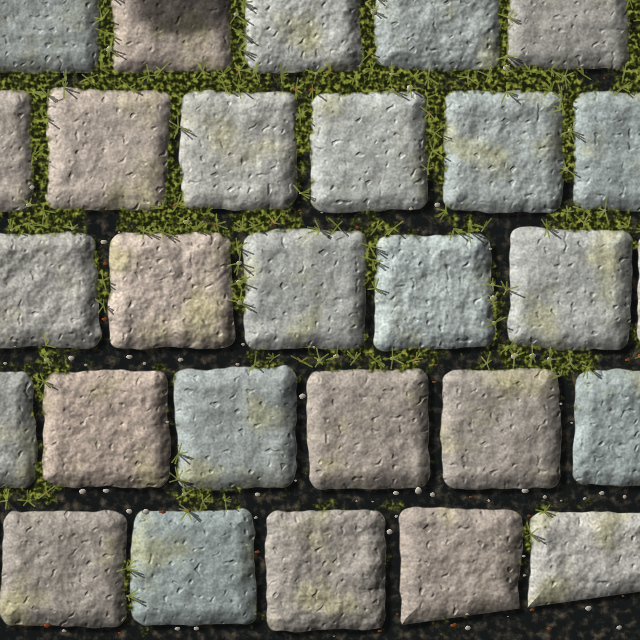
This texture is drawn by a three.js fragment shader. Its source:

```glsl
varying vec2 vUv;

const vec2 PITCH = vec2(0.2065, 0.2175);

vec2 hash2(vec2 p) {
  p = vec2(dot(p, vec2(127.1, 311.7)), dot(p, vec2(269.5, 183.3)));
  return fract(sin(p) * 43758.5);
}

float corner(vec2 cell, vec2 offset) {
  return dot(hash2(cell) * 2.0 - 1.0, offset);
}

// Gradient noise
float noise(vec2 p) {
  vec2 i = floor(p), f = p - i, e = vec2(1.0, 0.0);
  vec2 u = f * f * f * (f * (f * 6.0 - 15.0) + 10.0);
  return mix(mix(corner(i, f), corner(i + e, f - e), u.x),
             mix(corner(i + e.yx, f - e.yx), corner(i + 1.0, f - 1.0), u.x), u.y);
}

float fbm(vec2 p) {
  float sum = 0.0, gain = 0.6;
  for (int i = 0; i < 4; i++) {
    sum += gain * noise(p);
    p = p * 2.1 + 17.3;
    gain *= 0.5;
  }
  return sum;
}

// Staggered rows of uneven rounded blocks, negative inside a stone
float stoneDistance(vec2 p, out vec2 id) {
  vec2 w = p + 0.006 * vec2(noise(p * 14.0), noise(p * 14.0 + 40.0))
             + 0.004 * vec2(noise(p * 45.0), noise(p * 45.0 + 9.0));
  float row = floor((w.y - 0.003) / PITCH.y);
  float shift = mix(0.165, 0.062, mod(row, 2.0)) + 0.035 * step(row, 0.5);
  id = vec2(floor((w.x - shift) / PITCH.x), row);
  vec2 jitter = hash2(id + 20.0) - 0.5, shape = hash2(id + 50.0) - 0.5;
  vec2 q = w - vec2(shift, 0.003) - (id + 0.5) * PITCH + 0.007 * jitter;
  q += q.yx * vec2(0.06, -0.06) * jitter.x;
  q.x *= 1.0 + 0.9 * shape.y * q.y;
  vec2 b = abs(q) - vec2(0.0745, 0.0725) + 0.008 * shape;
  float d = length(max(b, 0.0)) + min(max(b.x, b.y), 0.0) - 0.02;
  // Soil bank over the lower right corner
  return max(d, 0.02 + 0.14 * (p.x - 0.6) - p.y);
}

float relief(vec2 p) {
  vec2 id;
  float d = stoneDistance(p, id);
  vec2 q = p + id * 3.7;
  float edge = 1.0 - clamp(-d / 0.03, 0.0, 1.0);
  float rough = mix(0.007, 0.016, hash2(id + 9.0).x);
  float pits = smoothstep(0.2, 0.5, noise(q * 95.0));
  return 0.012 * (1.0 - edge * edge) + rough * fbm(q * 15.0) - 0.0016 * pits;
}

float mossGrowth(vec2 p) {
  return fbm(p * 8.0 + 3.0) + 0.45 * p.y - 0.08 - 0.2 * p.x * (1.0 - p.y);
}

float segment(vec2 p, vec2 tip) {
  return length(p - tip * clamp(dot(p, tip) / dot(tip, tip), 0.0, 1.0));
}

void main() {
  vec2 p = vUv, id, other;
  float d = stoneDistance(p, id);

  // Stone faces under a low sun from the upper left
  vec2 e = vec2(0.0012, 0.0);
  vec2 slope = vec2(relief(p + e.xy) - relief(p - e.xy),
                    relief(p + e.yx) - relief(p - e.yx)) / (2.0 * e.x);
  float sun = max(dot(normalize(vec3(-slope, 1.0)), normalize(vec3(-0.65, 0.5, 0.65))), 0.0);
  vec2 tone = hash2(id + 4.0);
  vec3 stone = mix(vec3(0.65, 0.59, 0.54), vec3(0.60, 0.64, 0.63), tone.x) * mix(0.92, 1.08, tone.y);
  stone = mix(stone, vec3(0.66, 0.64, 0.44), 0.5 * smoothstep(0.0, 0.4, fbm(p * 11.0 + id)));
  stone *= (0.26 + 1.14 * sun) * (1.0 + 0.22 * noise(p * 240.0) + 0.2 * noise(p * 70.0));
  float shade = 1.0 - smoothstep(0.06, 0.1, length((p - vec2(0.29, 0.99)) * vec2(1.0, 1.8)));
  stone *= 1.0 - 0.5 * shade;

  // Soil, shadowed beside each stone
  vec3 soil = mix(vec3(0.09, 0.10, 0.10), vec3(0.36, 0.32, 0.26), smoothstep(-0.1, 0.5, fbm(p * 65.0)));
  float blocker = stoneDistance(p + vec2(-0.010, 0.008), other);
  soil *= mix(0.5, 1.0, smoothstep(-0.004, 0.004, blocker));

  // Pebbles, dead leaves and tufts rooted in the joints
  float blade = 0.0, bladeShadow = 0.0, litter = 0.0;
  vec3 litterColor = vec3(0.0);
  for (int j = -1; j <= 1; j++) {
    for (int i = -1; i <= 1; i++) {
      vec2 cell = floor(p / 0.03) + vec2(float(i), float(j));
      vec2 h = hash2(cell), root = (cell + 0.2 + 0.6 * h) * 0.03;
      if (stoneDistance(root, other) < -0.002) continue;
      vec2 kind = hash2(cell + 31.0), v = p - root;
      float spot = length(v * vec2(1.0, 1.0 + kind.y)) + 0.002 * noise(p * 180.0);
      float bit = step(0.6, kind.x) * (1.0 - smoothstep(-0.001, 0.001, spot - 0.002 - 0.004 * h.y));
      vec3 bitColor = mix(vec3(0.68, 0.65, 0.60), vec3(0.48, 0.27, 0.17), step(0.65, kind.y));
      litterColor = mix(litterColor, bitColor * (0.85 - 70.0 * (v.x - v.y)), bit);
      litter = max(litter, bit);
      if (mossGrowth(root) < 0.12) continue;
      for (int k = 0; k < 5; k++) {
        vec2 g = hash2(cell + float(k) * 7.3 + 3.0);
        vec2 tip = (0.007 + 0.012 * g.y) * vec2(cos(6.283 * g.x), sin(6.283 * g.x));
        vec2 shadowTip = 0.3 * tip + vec2(0.024, -0.014) * (0.3 + 0.7 * g.y);
        blade = max(blade, 1.0 - smoothstep(0.0004, 0.002, segment(v, tip)));
        bladeShadow = max(bladeShadow, 1.0 - smoothstep(0.0003, 0.002, segment(v, shadowTip)));
      }
    }
  }

  // Moss creeping over the stone edges
  float moss = smoothstep(0.0, 0.22, mossGrowth(p) + 0.5 * fbm(p * 55.0) - 0.06)
             * smoothstep(-0.006, 0.002, d + 0.008 * noise(p * 90.0));
  float fuzz = noise(p * 130.0) + 0.6 * noise(p * 250.0);
  vec3 mossColor = mix(vec3(0.11, 0.13, 0.05), vec3(0.58, 0.60, 0.25), smoothstep(-0.3, 0.55, fuzz));
  vec3 bladeColor = mix(vec3(0.34, 0.38, 0.13), vec3(0.66, 0.69, 0.38), 0.5 + 0.7 * noise(p * 60.0));

  vec3 color = mix(stone * (1.0 - 0.5 * bladeShadow), soil, smoothstep(-0.0015, 0.0015, d));
  color = mix(color, mossColor, moss);
  color = mix(color, litterColor, litter);
  color = mix(color, bladeColor, 0.8 * blade);
  gl_FragColor = vec4(clamp(color, 0.0, 1.0), 1.0);
}
```
